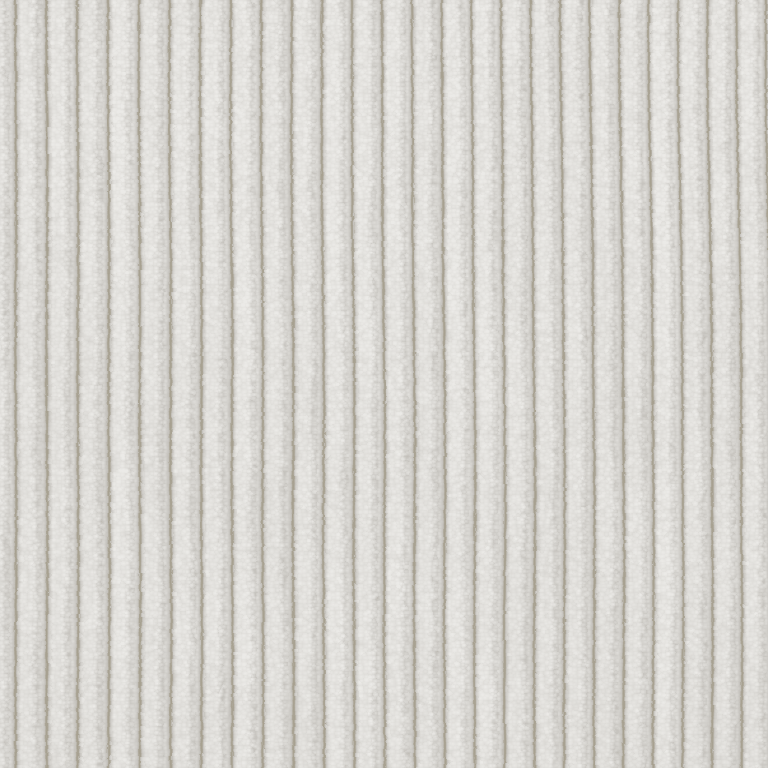
Write a Shadertoy shader that draws this texture.

```glsl
// Ivory corduroy: about 25 vertical ribs parted by thin beige grooves.
// Each rib is a rounded shading profile with a ragged seam right of its crest;
// cellular noise gives the tufted pile and layered sines bend the ribs.

vec2 hash2(vec2 p) {
    vec3 q = fract(p.xyx * vec3(0.1031, 0.1030, 0.0973));
    q += dot(q, q.yzx + 33.33);
    return fract((q.xx + q.yz) * q.zy);
}

// x: distance to the nearest tuft centre, y: random value of that tuft
vec2 tufts(vec2 p) {
    vec2 cell = floor(p), nearest = vec2(9.0, 0.0);
    for (int j = -1; j <= 1; j++)
    for (int i = -1; i <= 1; i++) {
        vec2 id = cell + vec2(i, j);
        float d = length(id + 0.15 + 0.7 * hash2(id) - p);
        if (d < nearest.x) nearest = vec2(d, hash2(id + 57.0).x);
    }
    return nearest;
}

// Slow irregular wave along a rib, roughly -1 to 1
float wander(float y, float seed) {
    return 0.5 * sin(y * 19.0 + seed * 41.0)
         + 0.3 * sin(y * 47.0 + seed * 73.0)
         + 0.2 * sin(y * 113.0 + seed * 29.0);
}

vec3 fabricColor(float tone) {
    vec3 beige = vec3(0.65, 0.625, 0.56);
    vec3 grey = vec3(0.78, 0.77, 0.75);
    vec3 ivory = vec3(0.91, 0.905, 0.892);
    vec3 c = mix(beige, grey, smoothstep(0.0, 0.5, tone));
    return mix(c, ivory, clamp(tone * 2.0 - 1.0, 0.0, 1.1));
}

void mainImage(out vec4 fragColor, in vec2 fragCoord) {
    vec2 uv = fragCoord / iResolution.xy;

    // Rib coordinate: spacing narrows to the right, ribs lean a little
    float lean = 0.007 * uv.x * smoothstep(0.4, 1.0, uv.y);
    float x = uv.x + lean + 0.0005 * sin(uv.y * 14.0 + uv.x * 9.0);
    float ribs = x * (24.575 + 0.83 * x) - 0.511;

    // Pile at two scales, fibres slightly wider than tall
    vec2 fine = tufts(uv * vec2(165.0, 205.0));
    vec2 coarse = tufts(uv * vec2(80.0, 92.0) + 31.0);
    ribs += 0.045 * (fine.y - 0.5);

    float rib = floor(ribs);
    float across = ribs - rib;
    float seed = hash2(vec2(rib + 9.0, 4.0)).x;

    // Lit left flank and crest, shaded right flank with a paler rim
    float seam = 0.66 + 0.05 * wander(uv.y, seed) + 0.10 * (coarse.y - 0.5);
    float shade = smoothstep(seam - 0.16, seam + 0.10, across);
    float tone = mix(0.93, 0.68, shade);
    tone += 0.10 * smoothstep(0.13, 0.0, abs(across - 0.87));
    tone += 0.05 * (seed - 0.5) + 0.03 * wander(uv.y * 0.6, seed + 0.37);

    // Tufts stand out most along the seam
    float nearSeam = smoothstep(0.28, 0.0, abs(across - seam));
    tone += (0.42 - fine.x) * mix(0.16, 0.36, nearSeam);
    tone += (fine.y - 0.5) * mix(0.09, 0.18, nearSeam);
    tone += (0.42 - coarse.x) * 0.13;

    // Sparse dark pits where the pile parts
    float pit = smoothstep(0.80, 0.95, coarse.y) * smoothstep(0.5, 0.1, coarse.x);
    tone -= 0.24 * pit * nearSeam;

    // Groove: narrow beige core with a softer shadow on both sides
    float edge = min(across, 1.0 - across);
    tone *= mix(0.62, 1.0, smoothstep(0.03, 0.20, edge));
    tone *= mix(0.12, 1.0, smoothstep(0.0, 0.085, edge));

    // Gentle falloff of light toward the bottom
    tone *= 0.97 + 0.05 * uv.y;
    fragColor = vec4(fabricColor(clamp(tone, 0.0, 1.06)), 1.0);
}
```
